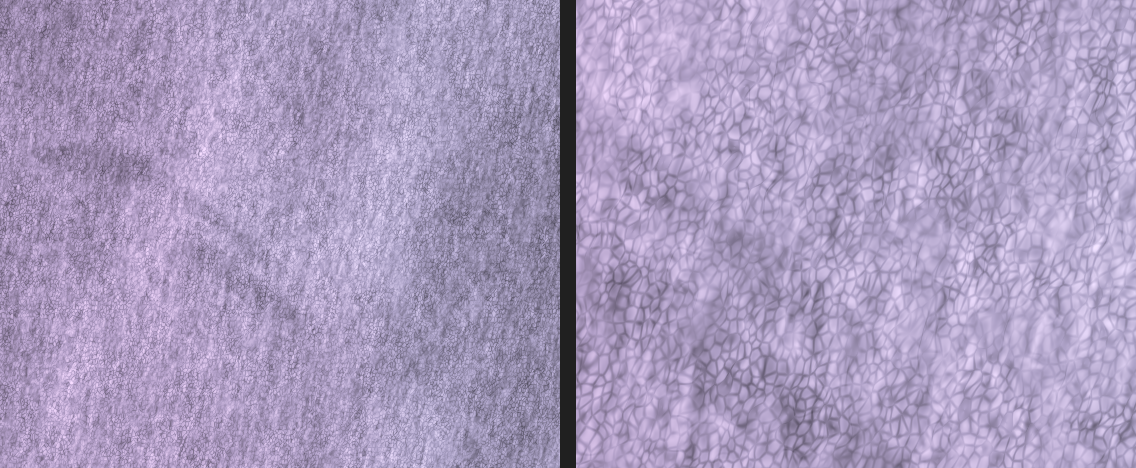
Left: the whole. Right: its middle third, enlarged.
Give the GLSL for this texture, as a Shadertoy shader.

```glsl
// Violet woven-skin surface: soft tilted light patches, a few dark creases,
// and a fine grain of slanted fibres broken up by a network of thin cracks.
// All lengths are fractions of the canvas height.

#define SLANT 0.20
#define FINE_GRAIN 0.25
#define CELL_DEPTH 0.17
#define CRACK_DEPTH 0.11
#define FIBRE_CONTRAST 0.25
#define STREAK_CONTRAST 0.13
#define CLOUD_CONTRAST 0.22
#define CREASE_DEPTH 0.15
#define WARM_VIOLET vec3(0.662, 0.588, 0.742)
#define COOL_VIOLET vec3(0.628, 0.594, 0.728)

float hash(vec2 p) {
    return fract(sin(dot(p, vec2(127.1, 311.7))) * 43758.5);
}

vec2 hash2(vec2 p) {
    return vec2(hash(p), hash(p + 57.3));
}

// Smooth value noise centred on zero
float noise(vec2 p) {
    vec2 i = floor(p), f = fract(p);
    f = f * f * (3.0 - 2.0 * f);
    float low = mix(hash(i), hash(i + vec2(1, 0)), f.x);
    float high = mix(hash(i + vec2(0, 1)), hash(i + vec2(1, 1)), f.x);
    return mix(low, high, f.y) - 0.5;
}

float clouds(vec2 p) {
    float sum = 0.0, amp = 0.5;
    for (int i = 0; i < 3; i++) {
        sum += amp * noise(p);
        p = p * 2.03 + 17.7;
        amp *= 0.55;
    }
    return sum;
}

// Cell interior is 1, thin borders between cells fall to 0
float cells(vec2 p) {
    vec2 base = floor(p);
    float nearest = 9.0, second = 9.0;
    for (int y = -1; y <= 1; y++)
    for (int x = -1; x <= 1; x++) {
        vec2 id = base + vec2(x, y);
        float d = length(id + hash2(id) - p);
        second = min(second, max(nearest, d));
        nearest = min(nearest, d);
    }
    return smoothstep(0.0, 0.45, second - nearest);
}

// Thin wandering lines along the zero contour of noise, broken into pieces
float cracks(vec2 p) {
    float line = 1.0 - smoothstep(0.0, 0.07, abs(noise(p)));
    return line * smoothstep(-0.15, 0.2, noise(p * 0.6 + 31.0));
}

// Soft patch, tilted along the fibres
float patchAt(vec2 p, vec2 centre, vec2 size) {
    vec2 d = p - centre;
    d.x -= SLANT * d.y;
    d /= size;
    return exp(-dot(d, d));
}

// Bowed soft band from a to b, fading at both ends
float crease(vec2 p, vec2 a, vec2 b, float bow, float width) {
    vec2 axis = b - a;
    float t = dot(p - a, axis) / dot(axis, axis);
    float side = dot(p - a, vec2(-axis.y, axis.x)) / length(axis);
    side = (side - 4.0 * bow * t * (1.0 - t)) / width;
    float ends = smoothstep(-0.08, 0.22, t) * (1.0 - smoothstep(0.72, 1.08, t));
    return ends * exp(-side * side * abs(side));
}

float broadLight(vec2 p) {
    float light = 0.12 * patchAt(p, vec2(0.47, 0.63), vec2(0.13, 0.28));
    light += 0.12 * patchAt(p, vec2(0.80, 0.50), vec2(0.12, 0.24));
    light += 0.08 * patchAt(p, vec2(0.33, 0.25), vec2(0.28, 0.26));
    light += 0.10 * patchAt(p, vec2(0.90, 0.08), vec2(0.10, 0.09));
    light += 0.08 * patchAt(p, vec2(0.92, 0.84), vec2(0.07, 0.18));
    light -= 0.12 * patchAt(p, vec2(0.98, 0.54), vec2(0.09, 0.28));
    light -= 0.13 * patchAt(p, vec2(1.20, 0.55), vec2(0.13, 0.60));
    light -= 0.10 * patchAt(p, vec2(0.66, 0.82), vec2(0.08, 0.12));
    light -= 0.14 * patchAt(p, vec2(0.00, 1.00), vec2(0.22, 0.22));
    light -= 0.09 * patchAt(p, vec2(0.00, 0.30), vec2(0.06, 0.30));
    return light;
}

void mainImage(out vec4 fragColor, in vec2 fragCoord) {
    vec2 p = fragCoord / iResolution.y;
    vec2 fibre = vec2(p.x - SLANT * p.y, p.y);

    // Broad patches and cloudy mottling
    float light = 1.0 + broadLight(p) + CLOUD_CONTRAST * clouds(fibre * vec2(9.0, 4.5) + 3.0);

    // Creases with slightly wandering edges
    vec2 bent = p + 0.006 * vec2(noise(p * 22.0), noise(p * 22.0 + 40.0));
    float folds = crease(bent, vec2(0.08, 0.668), vec2(0.36, 0.618), 0.010, 0.028);
    folds = max(folds, 0.85 * crease(bent, vec2(0.28, 0.640), vec2(0.62, 0.400), 0.014, 0.020));
    folds = max(folds, crease(bent, vec2(0.37, 0.505), vec2(0.69, 0.285), -0.008, 0.029));
    light -= CREASE_DEPTH * folds;

    // Fine grain, fibres, streaks, small cells and broken cracks
    vec2 grain = fibre + 0.005 * vec2(noise(p * 70.0), noise(p * 70.0 + 9.0));
    light += FINE_GRAIN * noise(grain * vec2(250.0, 170.0));
    light += FIBRE_CONTRAST * noise(grain * vec2(185.0, 55.0) + 5.0);
    light += STREAK_CONTRAST * noise(fibre * vec2(95.0, 7.0) + 11.0);
    float cellShare = 1.0 + 1.4 * noise(grain * vec2(45.0, 30.0));
    light += CELL_DEPTH * cellShare * (cells(grain * vec2(165.0, 112.0)) - 0.6);
    light -= CRACK_DEPTH * (cracks(grain * vec2(85.0, 42.0)) - 0.15);

    // Warm on the left, cooler to the right; blue eases off in the highlights
    float cool = smoothstep(0.35, 0.95, fibre.x + 0.25 * p.y + 0.3 * noise(p * 4.0));
    vec3 colour = mix(WARM_VIOLET, COOL_VIOLET, cool) * light;
    colour.b -= 0.25 * max(colour.b - 0.78, 0.0);
    fragColor = vec4(clamp(colour, 0.0, 1.0), 1.0);
}
```
